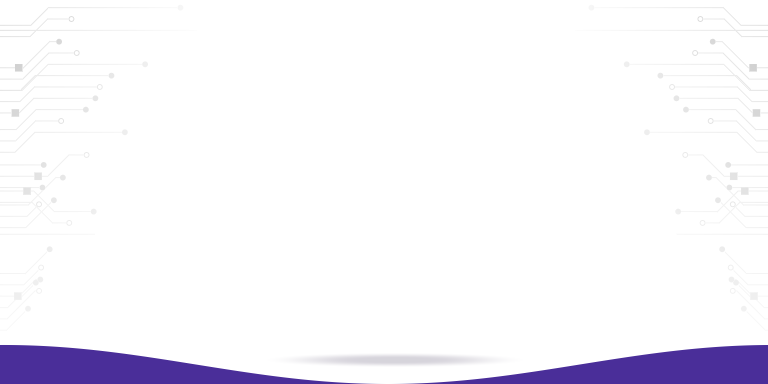
Give the GLSL for this background, as a Shadertoy shader.

```glsl
// White banner with mirrored grey circuit traces, a soft oval shadow and a violet wave.

#define TRACES 27
#define TRACE_PITCH 0.0295
#define LINE_WIDTH 0.0024
#define NODE_RADIUS 0.0075
#define MIRROR_X 1.005
#define WAVE_HEIGHT 0.0508
#define VIOLET vec3(0.29, 0.18, 0.60)
#define SHADOW_COLOR vec3(0.84, 0.83, 0.86)
#define CIRCUIT_GREY vec3(0.77)

float hash(float n) {
    n = fract(n * 0.1031);
    n *= n + 33.33;
    n *= n + n;
    return fract(n);
}

// Antialiased coverage of a signed distance
float cover(float d) {
    return clamp(0.5 - d * iResolution.y, 0.0, 1.0);
}

// Height of a trace that runs level, climbs at 45 degrees, then runs level
float lane(float x, float endY, float bend, float rise) {
    return endY - rise + sign(rise) * clamp(x - bend, 0.0, abs(rise));
}

// Ink of one trace with its end node; p.y is measured down from the top
float trace(vec2 p, int i) {
    float id = float(i);
    float group = floor(id / 3.0);
    bool rail = i % 18 == 2;

    float endY = 0.02 + TRACE_PITCH * id;
    float envelope = 0.56 - 0.5 * endY;
    float reach = envelope * (rail ? 1.0 : mix(0.2, 0.95, hash(id + 7.0)));
    float bend = envelope * mix(0.1, 0.4, hash(group + 41.0));
    float direction = hash(group + 19.0) < 0.7 ? -1.0 : 1.0;
    float rise = rail ? 0.0 : direction * mix(0.03, 0.08, hash(group + 83.0));

    // Line, thinned on the slope so its width stays even
    float onSlope = step(bend, p.x) * step(p.x, bend + abs(rise));
    float d = abs(p.y - lane(p.x, endY, bend, rise)) * mix(1.0, 0.7071, onSlope);
    d = max(d - 0.5 * LINE_WIDTH, p.x - reach + NODE_RADIUS);
    float ink = 0.6 * cover(d);
    if (rail) return ink;

    // End node: ring or filled dot
    float node = length(p - vec2(reach, lane(reach, endY, bend, rise))) - NODE_RADIUS;
    if (i % 3 == 1) node = abs(node + 0.5 * LINE_WIDTH) - 0.5 * LINE_WIDTH;
    ink = max(ink, cover(node));

    // Square pad on some traces
    if (i % 5 == 3) {
        float padX = 0.8 * min(bend, reach);
        vec2 q = abs(p - vec2(padX, lane(padX, endY, bend, rise)));
        ink = max(ink, cover(max(q.x, q.y) - 0.0098));
    }
    return ink;
}

void mainImage(out vec4 fragColor, in vec2 fragCoord) {
    vec2 p = fragCoord / iResolution.xy * vec2(2.0, 1.0);
    vec3 color = vec3(1.0);

    // Circuit, mirrored left to right and fading inward and downward
    vec2 side = vec2(MIRROR_X - abs(p.x - MIRROR_X), 1.0 - p.y);
    float fade = clamp(1.0 - side.x / 0.56, 0.0, 1.0) * clamp(1.0 - side.y / 1.1, 0.0, 1.0);
    if (fade > 0.0) {
        float ink = 0.0;
        for (int i = 0; i < TRACES; i++) ink = max(ink, trace(side, i));
        color = mix(color, CIRCUIT_GREY, ink * fade);
    }

    // Soft oval shadow
    float oval = length((p - vec2(1.029, 0.0625)) / vec2(0.35, 0.020));
    color = mix(color, SHADOW_COLOR, 1.0 - smoothstep(0.25, 1.0, oval));

    // Violet wave along the bottom
    float crest = WAVE_HEIGHT * (1.0 - cos(3.14159 * (p.x - 1.01)));
    color = mix(color, VIOLET, cover(p.y - crest));

    fragColor = vec4(color, 1.0);
}
```
